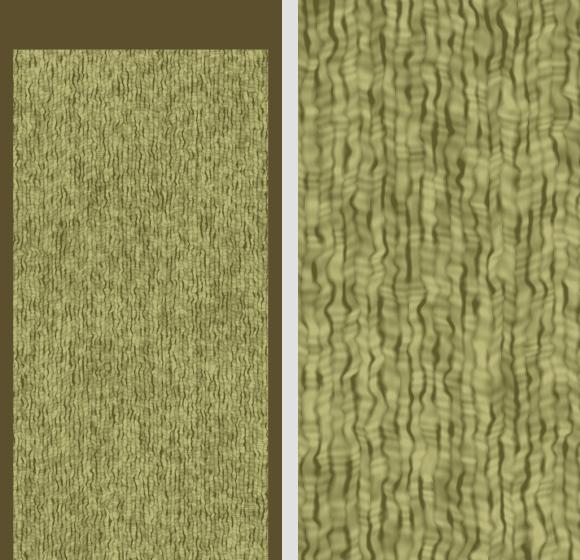
Left: the whole. Right: its middle third, enlarged.
Reproduce this texture procedurally as a WebGL 2 fragment shader.

```glsl
#version 300 es
precision highp float;
// Looped olive carpet lying on a plain brown surround.
// Nearly straight columns of soft yarn loops are parted by grooves whose depth
// changes along their length, so that they break up into short dark dashes.

uniform vec2 u_resolution;
out vec4 fragColor;

float hash(vec2 p) {
    vec3 q = fract(p.xyx * vec3(0.1031, 0.1030, 0.0973));
    q += dot(q, q.yzx + 33.33);
    return fract((q.x + q.y) * q.z);
}

float noise(vec2 p) {
    vec2 cell = floor(p);
    vec2 f = fract(p);
    f = f * f * (3.0 - 2.0 * f);
    return mix(mix(hash(cell), hash(cell + vec2(1, 0)), f.x),
               mix(hash(cell + vec2(0, 1)), hash(cell + vec2(1, 1)), f.x), f.y);
}

// Noise centred on zero
float ripple(vec2 p) {
    return noise(p) - 0.5;
}

// Brightness of the pile, about 0 in the grooves and 1 on the loop tops
float pileTone(vec2 p) {
    // Columns wander slightly sideways
    float x = p.x * 128.0 + 0.65 * ripple(p * vec2(70, 75))
            + 0.4 * ripple(p * vec2(140, 170) + 9.0);
    float column = floor(x);
    float across = fract(x) - 0.5;

    // Each column has its own offset and slant; loops differ in length
    float lean = 1.6 * (hash(vec2(column, 71.0)) - 0.5);
    float y = p.y * 145.0 + 7.0 * hash(vec2(column, 13.0)) + lean * across
            + 1.8 * ripple(vec2(column, p.y * 60.0));

    // Soft loop tops with a tone that drifts along the yarn
    float tone = 0.77 + 0.15 * cos(6.2832 * y);
    tone += 0.65 * ripple(vec2(column + 300.0, y * 0.9));

    // Grooves between columns, deep only in places
    float groove = smoothstep(0.17, 0.5, abs(across));
    float dash = noise(vec2(floor(x + 0.5) + 600.0, p.y * 95.0));
    tone -= groove * (0.3 + 1.45 * dash * dash);

    // Fibre grain, vertical streaks and broad wear
    tone += 0.4 * ripple(p * vec2(210, 200) + 57.0);
    tone += 0.3 * ripple(p * vec2(125, 14) + 83.0);
    tone += 0.2 * ripple(p * vec2(12, 9) + 17.0);
    return clamp(tone, -0.4, 1.15);
}

void main() {
    // Average four samples so that the loop edges stay soft
    float tone = 0.0;
    for (int i = 0; i < 4; i++) {
        vec2 offset = vec2(i & 1, i >> 1) * 0.5 - 0.25;
        tone += 0.25 * pileTone((gl_FragCoord.xy + offset) / u_resolution.y);
    }
    vec3 carpet = mix(vec3(0.46, 0.45, 0.25), vec3(0.70, 0.69, 0.45), tone);

    // The carpet runs off the lower edge; the surround shows on three sides
    vec2 uv = gl_FragCoord.xy / u_resolution;
    vec2 inset = vec2(min(uv.x - 0.0466, 0.951 - uv.x), 0.9115 - uv.y);
    vec2 cover = clamp(inset * u_resolution + 0.5, 0.0, 1.0);
    vec3 surround = vec3(0.36, 0.31, 0.18);
    fragColor = vec4(mix(surround, carpet, cover.x * cover.y), 1.0);
}
```
